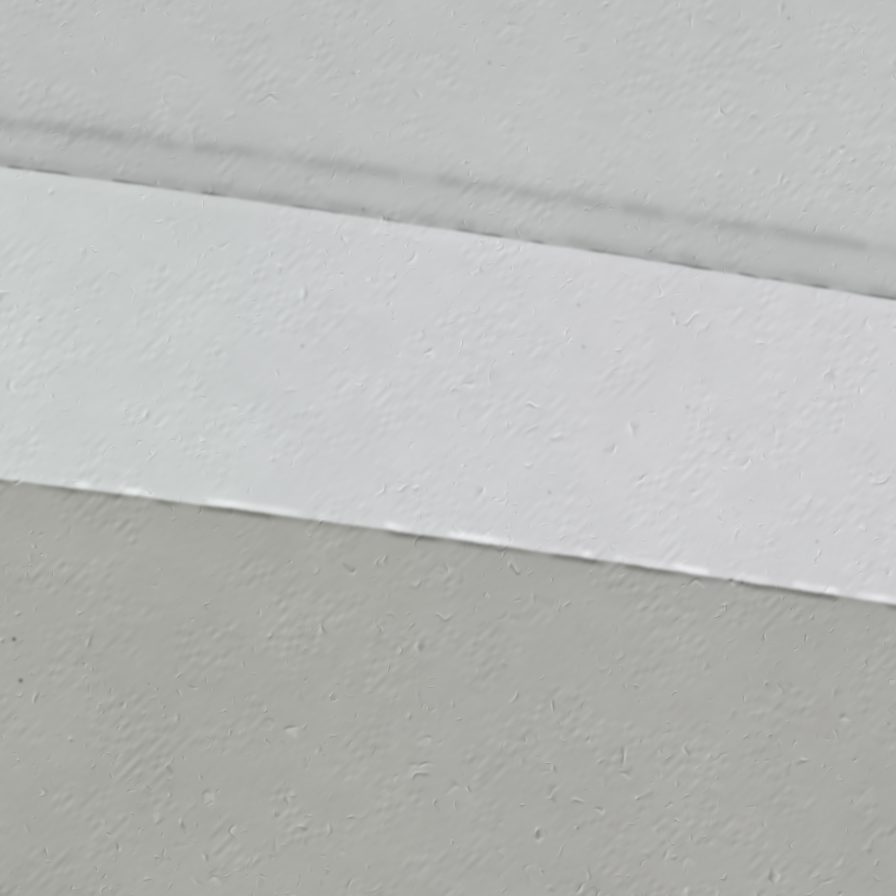
Give the GLSL for this texture, as a WebGL 1 fragment shader.

```glsl
precision highp float;
// Pale plaster wall with a slanted bright ledge, a double groove and fine chipped grain.
uniform vec2 u_resolution;

float hash(vec2 p) {
  vec3 q = fract(vec3(p.xyx) * 0.1031);
  q += dot(q, q.yzx + 33.33);
  return fract((q.x + q.y) * q.z);
}

float noise(vec2 p) {
  vec2 i = floor(p), f = fract(p);
  f = f * f * (3.0 - 2.0 * f);
  return mix(mix(hash(i), hash(i + vec2(1.0, 0.0)), f.x),
             mix(hash(i + vec2(0.0, 1.0)), hash(i + 1.0), f.x), f.y);
}

float fbm(vec2 p) {
  float sum = 0.0, amp = 0.5;
  for (int i = 0; i < 4; i++) {
    sum += amp * noise(p);
    p = p * 2.03 + 17.1;
    amp *= 0.5;
  }
  return sum;
}

// Bell-shaped line profile
float bell(float d, float width) {
  return exp(-d * d / (width * width));
}

// Scattered irregular chips, lit on one side and shaded on the other
float chips(vec2 p, float scale, float density) {
  vec2 g = p * scale;
  g += 0.45 * vec2(noise(g * 2.3), noise(g * 2.3 + 31.0));
  vec2 cell = floor(g);
  float relief = 0.0;
  for (int y = -1; y <= 1; y++) {
    for (int x = -1; x <= 1; x++) {
      vec2 id = cell + vec2(float(x), float(y));
      vec2 d = g - id - vec2(hash(id + 3.7), hash(id + 41.3));
      float angle = 0.9 + 1.7 * (hash(id + 71.9) - 0.5);
      float c = cos(angle), s = sin(angle);
      d = vec2(c * d.x + s * d.y, c * d.y - s * d.x);
      d /= vec2(0.14 + 0.16 * hash(id + 12.4), 0.12);
      float cluster = smoothstep(0.3, 0.75, noise(id * 0.23));
      float present = step(hash(id + 91.7), density * (0.3 + 1.5 * cluster));
      float strength = 0.2 + 1.1 * pow(hash(id + 55.5), 2.0);
      float side = mix(1.0, -1.0, step(0.65, hash(id + 24.8)));
      relief += present * strength * exp(-dot(d, d)) * (side * d.y * 1.6 - 0.1);
    }
  }
  return relief;
}

// Grain embossed along the diagonal, stretched up and to the right
float grain(vec2 p) {
  vec2 q = vec2(p.x + p.y, (p.y - p.x) * 1.7) * 75.0;
  float patches = 0.35 + 1.3 * smoothstep(0.35, 0.75, noise(p * 28.0 + 7.0));
  return (noise(q) - noise(q + vec2(0.15, 0.6))) * patches;
}

void main() {
  vec2 p = gl_FragCoord.xy / u_resolution;
  float px = 1.0 / u_resolution.y;

  // Signed heights above the three slanted, slightly bowed edges
  float bow = p.x * (1.0 - p.x);
  float wobble = 0.0022 * (fbm(vec2(p.x * 45.0, 2.0)) - 0.47);
  float base = p.y - (0.466 - 0.141 * p.x + 0.016 * bow) + wobble;
  float ledge = p.y - (0.814 - 0.150 * p.x + 0.018 * bow) + wobble;
  float groove = p.y - (0.865 - 0.146 * p.x + 0.024 * bow) + 2.0 * wobble;

  float cloud = fbm(p * 5.0) - 0.47;
  float tint = smoothstep(0.1, 0.7, p.x);
  float wear = smoothstep(0.25, 0.75, noise(p * vec2(48.0, 30.0) + 5.0));

  // Upper wall with a blurred, worn groove and a darker strip beneath it
  vec3 upper = vec3(0.735, 0.747, 0.743) + 0.012 * smoothstep(0.0, 0.7, p.x);
  upper -= 0.028 * (1.0 - smoothstep(-0.014, 0.014, groove));
  upper -= (0.03 + 0.035 * wear) * bell(groove, 0.0085);
  upper -= 0.015 * bell(groove - 0.012, 0.018);
  upper -= (0.035 + 0.04 * wear) * bell(ledge - 0.006, 0.009);
  float chipped = smoothstep(0.3, 0.85, noise(vec2(p.x * 60.0, 8.0)));
  upper -= 0.13 * chipped * bell(ledge - 0.0015, 0.0028);

  // Bright ledge, cool on the left and faintly lilac on the right
  vec3 bright = mix(vec3(0.785, 0.802, 0.797), vec3(0.803, 0.804, 0.812), tint);
  bright += 0.012 * bell(ledge + 0.008, 0.007);
  float glint = smoothstep(0.3, 0.9, noise(vec2(p.x * 55.0, 5.0)));
  bright += (0.012 + 0.09 * glint) * bell(base - 0.005, 0.0045);

  // Warm grey lower wall with a thin broken shadow below the ledge
  vec3 lower = mix(vec3(0.658, 0.660, 0.636), vec3(0.666, 0.665, 0.650), tint);
  lower -= 0.014 * bell(base, 0.04);
  float shade = smoothstep(0.2, 0.85, noise(vec2(p.x * 38.0, 19.0)));
  lower -= (0.025 + 0.13 * shade) * bell(base + 0.003, 0.0042);

  float soft = max(px, 0.0028);
  float aboveBase = smoothstep(-soft, soft, base);
  vec3 color = mix(lower, bright, aboveBase);
  color = mix(color, upper, smoothstep(-soft, soft, ledge));

  // Broad mottling, embossed grain and chips
  color += 0.03 * cloud + 0.025 * (fbm(p * 38.0) - 0.47);
  float relief = 0.75 * chips(p, 42.0, 0.17) + 0.6 * chips(p + 5.3, 78.0, 0.22);
  color += (relief * 0.11 + grain(p) * 0.03) * mix(1.2, 0.9, aboveBase);

  // Rare small dark pits
  vec2 g = p * 19.0, id = floor(g);
  vec2 d = g - id - 0.2 - 0.6 * vec2(hash(id + 8.1), hash(id + 29.6));
  float pit = step(0.94, hash(id + 63.2)) * exp(-dot(d, d) * 450.0);
  color -= 0.2 * pit * mix(1.0, 0.35, aboveBase);

  gl_FragColor = vec4(clamp(color, 0.0, 1.0), 1.0);
}
```
